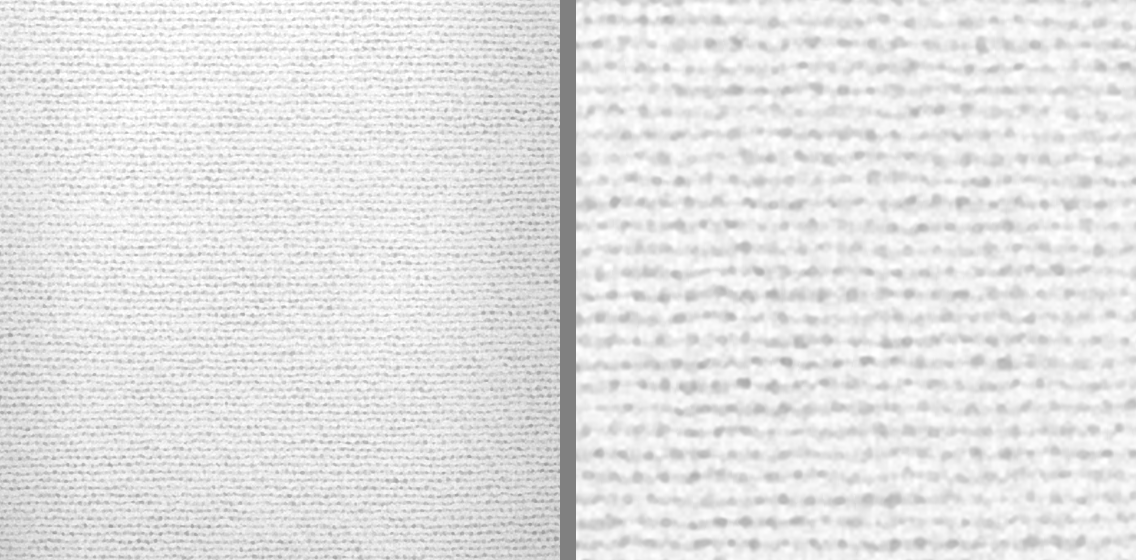
Left, the full canvas; right, a detail of the centre.
Give the GLSL for this texture, as a WebGL 1 fragment shader.

```glsl
precision highp float;
// Pale plain-weave cloth: 74 rows of 63 soft grey gaps, staggered by half a step.
// Plump light threads bulge between the gaps, a furrow joins them along each row;
// noise varies size and depth, adds fibres, and the light fades at the sides.

uniform vec2 u_resolution;

float hash(vec2 p) {
  return fract(sin(dot(p, vec2(127.1, 311.7))) * 43758.545);
}

float noise(vec2 p) {
  vec2 i = floor(p), f = fract(p);
  f = f * f * (3.0 - 2.0 * f);
  return mix(mix(hash(i), hash(i + vec2(1.0, 0.0)), f.x),
             mix(hash(i + vec2(0.0, 1.0)), hash(i + vec2(1.0, 1.0)), f.x), f.y);
}

// Shade between the threads: 0 on a light thread, 1 in the deepest gap
float weaveShade(vec2 p, float fuzz) {
  float row = floor(p.y);
  p.x += 0.5 * mod(row, 2.0);
  vec2 cell = vec2(floor(p.x), row);
  vec2 e = 2.0 * fract(p) - 1.0;

  // Each gap is shifted and sized a little differently, with a domed lower edge
  e.y += 0.16 * (hash(cell + 5.0) - 0.5) + 0.15 * e.x * e.x;
  vec2 size = vec2(0.68, 0.54) + vec2(0.22, 0.16) * (hash(cell) - 0.5);
  float gap = 1.0 - smoothstep(0.2, 1.4, length(e / size) + 0.6 * fuzz);
  gap *= 0.85 + 0.3 * hash(cell + 23.0);

  // Shallow furrow that runs on under the light threads
  float furrow = 0.5 * (1.0 - smoothstep(0.0, 0.75, abs(e.y) + 0.4 * fuzz));
  return max(gap, furrow);
}

void main() {
  vec2 uv = gl_FragCoord.xy / u_resolution;

  // Uneven threads: slow bending of the rows plus a small local wobble
  vec2 bend = vec2(noise(uv * 5.0), noise(uv * vec2(4.0, 5.0) + 31.0)) - 0.5;
  vec2 wobble = vec2(noise(uv * 50.0 + 9.0), noise(uv * 60.0 + 53.0)) - 0.5;
  vec2 weave = uv * vec2(63.0, 74.0) + 0.5 * bend + 0.3 * wobble;

  // Fibres and gaps, deeper in some stretches than in others
  float fuzz = noise(uv * vec2(230.0, 250.0)) - 0.5;
  float fibre = noise(uv * vec2(390.0, 360.0) + 17.0) - 0.5;
  float depth = 0.09 + 0.12 * noise(uv * vec2(24.0, 70.0) + 3.0)
              + 0.03 * noise(uv * 6.0 + 71.0);
  float tone = 0.955 - depth * weaveShade(weave, fuzz);
  tone += 0.06 * fuzz + 0.06 * fibre;

  // Broad light from the upper left, dimmer along the sides and the bottom
  tone += 0.04 * (uv.y - 0.5);
  tone -= 0.09 * smoothstep(0.7, 1.05, uv.x);
  tone -= 0.09 * smoothstep(0.18, -0.04, uv.x) * (1.0 - 0.7 * uv.y);
  tone -= 0.03 * smoothstep(0.2, -0.05, uv.y);
  tone += 0.02 * (noise(uv * 4.0 + 90.0) - 0.5);

  gl_FragColor = vec4(vec3(clamp(tone, 0.0, 1.0)), 1.0);
}
```
